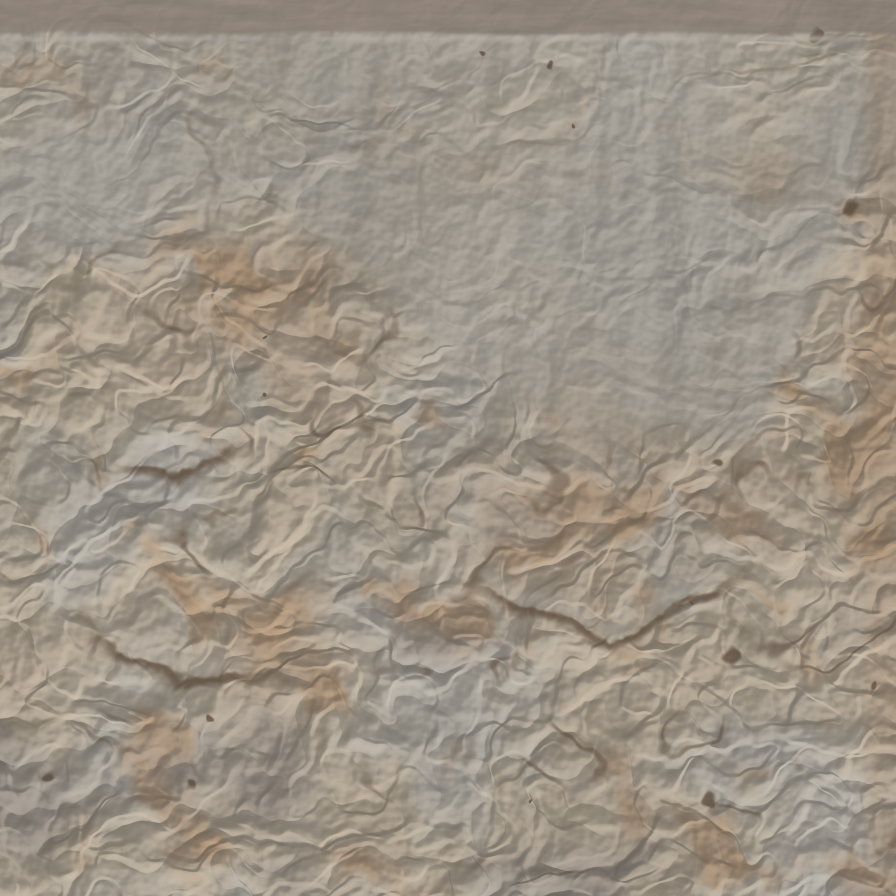
Reproduce this texture procedurally as a three.js fragment shader.

```glsl
varying vec2 vUv;

const vec3 PLASTER = vec3(0.625, 0.607, 0.575);
const vec3 CREAM = vec3(0.650, 0.605, 0.540);
const vec3 OCHRE = vec3(0.600, 0.500, 0.400);
const vec3 COOL_DIRT = vec3(0.530, 0.500, 0.475);
const vec3 CREVICE = vec3(0.350, 0.285, 0.225);
const vec3 LEDGE = vec3(0.555, 0.510, 0.470);
const vec3 HIGHLIGHT = vec3(0.710, 0.685, 0.650);
const vec2 LIGHT_DIR = vec2(-0.50, 0.86);
const float SHADE_GAIN = 0.22;
const float LEDGE_Y = 0.963;
const float WARP = 0.055;
const float SLOPE_STEP = 0.0016;
const int PIT_COUNT = 16;

vec2 hash2(vec2 p) {
  vec3 h = fract(vec3(p.xyx) * vec3(0.1031, 0.1030, 0.0973));
  h += dot(h, h.yzx + 33.33);
  return fract((h.xx + h.yz) * h.zy);
}

float cornerSlope(vec2 cell, vec2 offset) {
  float angle = 6.28319 * hash2(cell + 200.0).x;
  return dot(vec2(cos(angle), sin(angle)), offset);
}

float noise(vec2 p) {
  vec2 i = floor(p), f = fract(p);
  vec2 u = f * f * f * (f * (f * 6.0 - 15.0) + 10.0);
  vec2 e = vec2(1.0, 0.0);
  float low = mix(cornerSlope(i, f), cornerSlope(i + e, f - e), u.x);
  float high = mix(cornerSlope(i + e.yx, f - e.yx), cornerSlope(i + 1.0, f - 1.0), u.x);
  return 1.4 * mix(low, high, u.y);
}

float fbm(vec2 p) {
  float sum = 0.0, amp = 0.55;
  for (int i = 0; i < 4; i++) {
    sum += amp * noise(p);
    p = mat2(1.6, 1.2, -1.2, 1.6) * p + 9.7;
    amp *= 0.5;
  }
  return sum;
}

vec2 warp(vec2 p) {
  return p + WARP * vec2(fbm(p * 7.0 + 3.0), fbm(p * 7.0 + 41.0));
}

// Broken stone below a wavering border, smooth plaster above it
float roughness(vec2 p) {
  float border = 0.75 - 0.26 * smoothstep(0.25, 0.72, p.x) + 0.30 * smoothstep(0.80, 0.98, p.x);
  float broken = 1.0 - smoothstep(-0.06, 0.06, p.y - border + 0.12 * fbm(p * 6.0));
  float scuffs = smoothstep(0.0, 0.4, noise(p * 5.0 + 8.0));
  return max(broken, 0.15 + 0.35 * scuffs);
}

float relief(vec2 p, float rough) {
  vec2 q = warp(p);
  float lumps = 0.050 * fbm(q * vec2(7.0, 9.0));
  float folds = -0.030 * abs(noise(q * vec2(15.0, 19.0) + 5.0));
  float flakes = 0.011 * smoothstep(-0.07, 0.07, noise(q * vec2(10.0, 13.0) + 23.0));
  flakes += 0.007 * smoothstep(-0.10, 0.10, noise(q * vec2(21.0, 25.0) + 61.0));
  float streaks = 0.008 * noise(p * vec2(32.0, 5.0)) * (1.0 - rough);
  float grain = 0.0045 * noise(q * 55.0) + 0.0018 * noise(p * 115.0);
  return rough * (lumps + folds + flakes) + streaks + grain * (0.55 + 0.45 * rough);
}

float blob(vec2 p, vec2 center, vec2 radius) {
  vec2 d = (p - center) / radius;
  return exp(-dot(d, d));
}

// Shadow under a V-shaped overhang: x is shadow, y is the lit lip
vec2 overhang(vec2 p, vec2 tip, vec2 slopes, float reach) {
  float dx = p.x - tip.x;
  float edge = tip.y + (dx < 0.0 ? slopes.x : slopes.y) * abs(dx) + 0.018 * fbm(p * 18.0);
  float d = p.y - edge;
  float span = 1.0 - smoothstep(0.5 * reach, reach, abs(dx));
  float shadow = smoothstep(-0.016, -0.003, d) * (1.0 - smoothstep(-0.002, 0.004, d));
  return span * vec2(shadow, blob(vec2(d), vec2(0.012), vec2(0.014)));
}

float pits(vec2 p) {
  float mask = 0.0;
  vec2 q = p + 0.006 * vec2(noise(p * 70.0), noise(p * 70.0 + 19.0));
  for (int i = 0; i < PIT_COUNT; i++) {
    vec2 center = hash2(vec2(float(i), 7.0));
    float radius = mix(0.003, 0.010, pow(hash2(vec2(float(i), 31.0)).x, 3.0));
    mask = max(mask, 1.0 - smoothstep(0.5 * radius, 1.3 * radius, length(q - center)));
  }
  return mask;
}

void main() {
  vec2 p = vUv;
  vec2 q = warp(p);
  float rough = roughness(p);

  // Mineral tints
  float tint = fbm(q * 5.0 + 70.0);
  vec3 color = mix(PLASTER, CREAM, rough * smoothstep(-0.35, 0.25, tint));
  float stain = blob(q, vec2(0.31, 0.65), vec2(0.11, 0.08)) + blob(q, vec2(0.64, 0.44), vec2(0.14, 0.08))
    + blob(q, vec2(0.99, 0.58), vec2(0.06, 0.14)) + blob(q, vec2(0.31, 0.25), vec2(0.05, 0.05));
  stain *= 0.75 + fbm(q * 14.0);
  stain += rough * smoothstep(0.08, 0.42, fbm(q * 8.0 + 13.0));
  color = mix(color, OCHRE, 0.72 * clamp(stain, 0.0, 1.0));
  float dirt = smoothstep(0.0, 0.4, fbm(q * 4.0 + 90.0)) * (1.0 - smoothstep(0.2, 0.5, p.y));
  color = mix(color, COOL_DIRT, 0.75 * dirt);
  color = mix(color, OCHRE, 0.3 * smoothstep(0.955, 0.975, p.x));

  // Raking light on the relief
  vec2 e = vec2(SLOPE_STEP, 0.0);
  float h = relief(p, rough);
  vec2 slope = vec2(relief(p + e, rough) - h, relief(p + e.yx, rough) - h) / SLOPE_STEP;
  float shade = -dot(slope, LIGHT_DIR);
  shade /= 1.0 + 0.7 * abs(shade);
  color *= 0.985 + SHADE_GAIN * shade + 0.07 * fbm(p * 3.0 + 30.0);

  // Crevices, overhangs and pits
  float crack = 1.0 - smoothstep(0.01, 0.07, abs(noise(q * vec2(9.0, 13.0) + 47.0)));
  crack *= rough * smoothstep(0.05, 0.40, noise(p * 9.0 + 55.0));
  vec2 lip = overhang(p, vec2(0.68, 0.285), vec2(0.42, 0.52), 0.19);
  lip = max(lip, overhang(p, vec2(0.20, 0.465), vec2(0.30, 0.60), 0.08));
  lip = max(lip, overhang(p, vec2(0.20, 0.245), vec2(0.45, 0.10), 0.12));
  color = mix(color, HIGHLIGHT, 0.35 * lip.y);
  color = mix(color, CREVICE, max(0.50 * crack, max(0.70 * lip.x, 0.75 * pits(p))));

  // Upper ledge with its pale rim
  float band = smoothstep(-0.003, 0.003, p.y - LEDGE_Y - 0.003 * noise(p * 9.0));
  vec3 ledge = LEDGE * (1.0 + 0.10 * fbm(p * vec2(9.0, 70.0)) + 0.05 * shade);
  color = mix(color, mix(ledge, CREVICE, 0.6 * pits(p)), band);
  float rim = blob(p, vec2(p.x, LEDGE_Y - 0.006), vec2(1.0, 0.004)) * (1.0 - smoothstep(0.95, 0.97, p.x));
  color = mix(color, HIGHLIGHT, rim * (0.45 + 0.5 * noise(p * vec2(14.0, 3.0))));

  gl_FragColor = vec4(color, 1.0);
}
```
